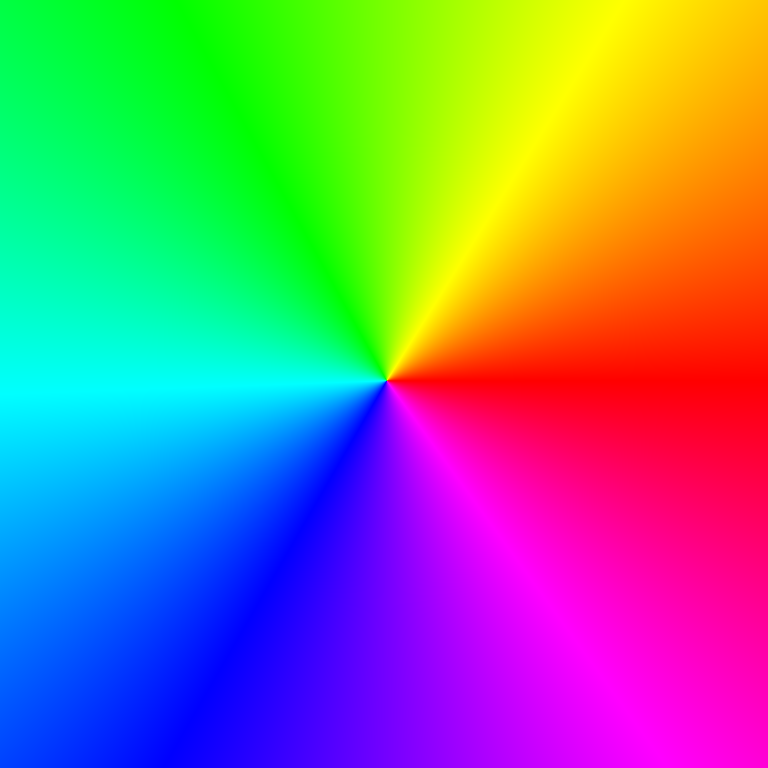
A Shadertoy shader for this background:

```glsl
// Draws a full-spectrum colour wheel sweeping around a point near the middle.

const vec2 CENTER = vec2(0.5036, 0.5042);
const float SECTORS = 6.0;

// Directions in degrees of red, yellow, green, cyan, blue, magenta, red
const float HUE_STOPS[7] = float[7](0.0, 58.0, 119.0, 182.0, 240.0, 306.0, 360.0);

// Position on the wheel, 0 to 6, with one unit per sector
float wheelPosition(float angle) {
    float position = 0.0;
    for (int i = 0; i < 6; i++) {
        float span = HUE_STOPS[i + 1] - HUE_STOPS[i];
        position += clamp((angle - HUE_STOPS[i]) / span, 0.0, 1.0);
    }
    return position;
}

// Saturated colour for a wheel position
vec3 hueColor(float position) {
    vec3 channel = mod(position + vec3(0.0, 4.0, 2.0), SECTORS);
    return clamp(abs(channel - 3.0) - 1.0, 0.0, 1.0);
}

void mainImage(out vec4 fragColor, in vec2 fragCoord) {
    // Direction from the hub, counter-clockwise from the right
    vec2 offset = (fragCoord - CENTER * iResolution.xy) / iResolution.y;
    offset.x += 1e-6;
    float angle = mod(degrees(atan(offset.y, offset.x)), 360.0);

    fragColor = vec4(hueColor(wheelPosition(angle)), 1.0);
}
```
